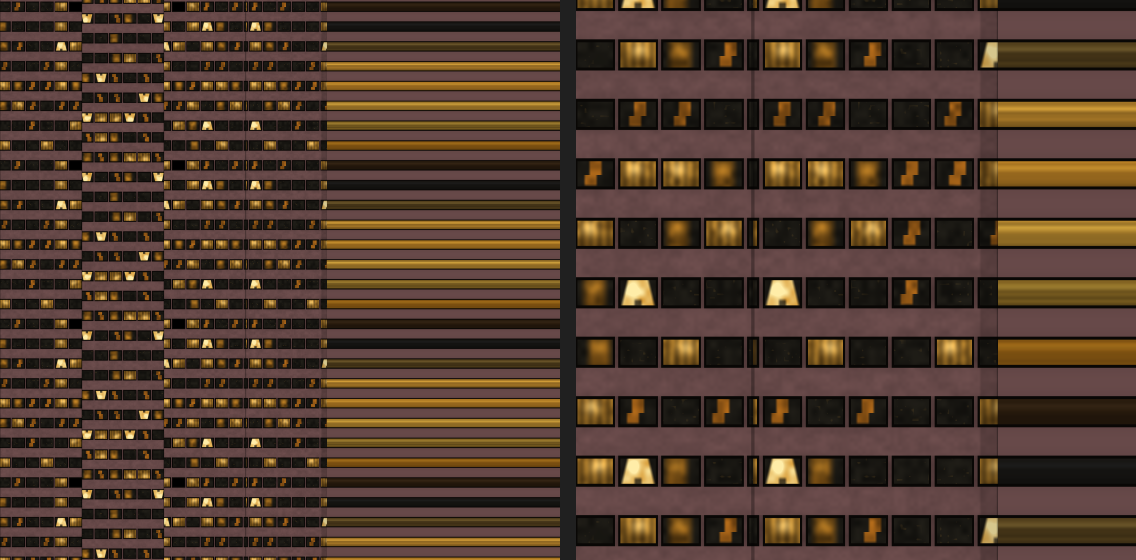
Left: the whole. Right: its middle third, enlarged.
Give the GLSL for this texture, as a WebGL 1 fragment shader.

```glsl
precision highp float;
// Night facade: mauve floors alternate with bands of small dark and lit windows.
// Four wall panels each show a part of one 8 by 8 window grid (the second is
// turned upside down); to their right each floor runs on as plain streaks.
uniform vec2 u_resolution;

const float ROWS = 28.25;        // floors over the canvas height
const float COLS = 39.1;         // windows over the canvas width
const float PANEL = 0.1462;      // width of a wall panel
const float BAND_HALF = 0.262;   // half height of a window band, in floors
const vec3 WALL = vec3(0.385, 0.273, 0.272);
const vec3 FRAME = vec3(0.035, 0.027, 0.02);
const vec3 GLASS = vec3(0.095, 0.088, 0.07);
const vec3 BROWN = vec3(0.34, 0.22, 0.055);
const vec3 GOLD = vec3(0.70, 0.50, 0.17);
const vec3 CREAM = vec3(1.0, 0.93, 0.66);

float hash(vec2 p) {
  return fract(sin(dot(p, vec2(127.1, 311.7))) * 43758.545);
}

float noise(vec2 p) {
  vec2 i = floor(p), f = fract(p);
  f = f * f * (3.0 - 2.0 * f);
  return mix(mix(hash(i), hash(i + vec2(1, 0)), f.x),
             mix(hash(i + vec2(0, 1)), hash(i + vec2(1, 1)), f.x), f.y);
}

// 1 inside the given half width, 0 outside, with a soft edge
float inside(float d, float halfWidth, float soft) {
  return 1.0 - smoothstep(halfWidth - soft, halfWidth + soft, abs(d));
}

// Interior of one window; q runs from 0 to 1, upwards
vec3 windowColor(vec2 q, vec2 cell) {
  float kind = hash(cell + vec2(3.1, 7.7));
  float side = hash(cell + 19.3);
  float n = noise(q * vec2(5.0, 4.0) + cell * 17.0);
  vec3 dark = GLASS * (0.7 + 0.6 * n);
  vec3 gold = mix(BROWN, GOLD, 0.3 + 0.75 * n);
  vec2 lamp = vec2(0.3 + 0.4 * side, 0.66);
  float spot = exp(-18.0 * dot(q - lamp, q - lamp));

  if (kind < 0.05) return vec3(0.0);                    // unlit void
  if (kind < 0.46) {                                    // dark glass, faint glints
    float glint = smoothstep(0.8, 1.0, noise(q * 9.0 + cell * 31.0));
    return dark + 0.12 * glint * GOLD;
  }
  if (kind < 0.62) {                                    // stepped curtain
    float edge = 0.3 + 0.35 * side + 0.14 * step(0.45, q.y);
    float curtain = inside(q.x - edge, 0.17, 0.05) * smoothstep(0.05, 0.2, q.y);
    return mix(dark, vec3(0.62, 0.37, 0.09) * (0.65 + 0.5 * n), curtain);
  }
  if (kind < 0.78) {                                    // dim room
    float room = inside(q.x - lamp.x, 0.3, 0.16);
    return mix(dark, BROWN * (0.8 + 0.6 * n), room) + 0.45 * spot * GOLD;
  }
  if (kind < 0.91) {                                    // gold blind
    float fold = 0.88 + 0.12 * cos(q.x * 25.0);
    return gold * fold * (0.75 + 0.35 * q.y) + 0.4 * spot * CREAM;
  }
  // bright room: tapered light with a dark notch at its foot
  float taper = inside(q.x - 0.5, mix(0.48, 0.27, q.y), 0.06);
  float notch = inside(q.x - 0.5, 0.1, 0.05) * (1.0 - smoothstep(0.2, 0.35, q.y));
  vec3 light = mix(GOLD * 1.2, CREAM, clamp(n * 0.8 + spot, 0.0, 1.0));
  return mix(dark, light, taper * (1.0 - 0.75 * notch));
}

// Body colour of the streak on each of the eight floors
vec3 streakTone(float floorId) {
  if (floorId < 0.5) return vec3(0.15, 0.10, 0.05);
  if (floorId < 1.5) return vec3(0.085, 0.08, 0.07);
  if (floorId < 2.5) return vec3(0.28, 0.215, 0.095);
  if (floorId < 3.5) return vec3(0.60, 0.43, 0.14);
  if (floorId < 4.5) return vec3(0.61, 0.42, 0.12);
  if (floorId < 5.5) return vec3(0.59, 0.44, 0.15);
  if (floorId < 6.5) return vec3(0.46, 0.35, 0.12);
  return vec3(0.48, 0.31, 0.065);
}

// Streak shading over its height t, from 0 to 1 upwards
vec3 streakColor(float t, float floorId) {
  vec3 tone = streakTone(floorId);
  float grain = noise(vec2(floorId * 13.0, t * 9.0));
  float sheen = inside(t - 0.68, 0.08, 0.09);
  return tone * (0.72 + 0.3 * t + 0.22 * grain) + tone * sheen * vec3(0.3, 0.36, 0.5);
}

// Column at which each panel enters the window grid
float panelStart(float panel) {
  if (panel < 0.5) return 1.22;
  if (panel < 1.5) return 6.15;
  return panel < 2.5 ? 5.455 : 7.81;
}

void main() {
  vec2 p = gl_FragCoord.xy / u_resolution;
  vec2 soft = 0.7 * vec2(COLS, ROWS) / u_resolution;
  float panel = floor(p.x / PANEL);
  bool streaks = panel > 3.5;
  bool turned = panel > 0.5 && panel < 1.5;

  // Floor number, counted downwards, and signed height within it
  float level = (1.0 - p.y) * ROWS - (turned ? 0.93 : 0.34) + 0.5;
  float row = floor(level);
  float v = 0.5 - fract(level);
  float t = clamp(v / (2.0 * BAND_HALF) + 0.5, 0.0, 1.0);
  float band = inside(v, BAND_HALF, soft.y);
  float pane = inside(v, BAND_HALF - 0.05, soft.y);

  // Wall with slight shading, and grime on the panels
  vec3 wall = WALL * (1.0 - 0.05 * cos(v * 6.2832));
  vec3 color;
  if (streaks) {
    color = mix(wall, mix(FRAME, streakColor(t, mod(row, 8.0)), pane), band);
  } else {
    float grime = noise(p * vec2(150.0, 190.0)) + 0.5 * noise(p * 420.0);
    wall *= 0.91 + 0.12 * grime;
    float column = (p.x - panel * PANEL) * COLS + panelStart(panel);
    float u = fract(column);
    float post = min(u, 1.0 - u);
    vec2 cell = mod(vec2(floor(column), turned ? -row : row), 8.0);
    if (turned) cell += 40.0;
    vec2 q = vec2((u - 0.09) / 0.82, turned ? 1.0 - t : t);
    float glass = pane * smoothstep(0.09 - soft.x * 0.5, 0.09 + soft.x * 0.5, post);
    vec3 bandColor = mix(FRAME, windowColor(q, cell), glass);
    bandColor = mix(bandColor, wall * 0.85, inside(post, 0.04, soft.x * 0.6));
    color = mix(wall, bandColor, band);
    // Shaded last sliver and thin seams between panels
    if (panel > 2.5) color *= 1.0 - 0.16 * smoothstep(0.573, 0.575, p.x);
    float seam = p.x - floor(p.x / PANEL + 0.5) * PANEL;
    color *= 1.0 - 0.3 * inside(seam, 0.001, 0.7 / u_resolution.x);
  }
  gl_FragColor = vec4(color, 1.0);
}
```
